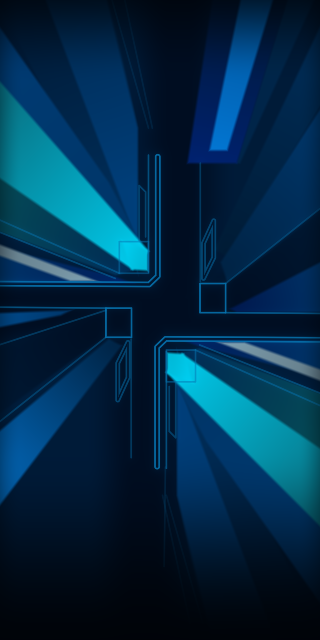
Reproduce this background procedurally as a WebGL 2 fragment shader.

```glsl
#version 300 es
precision highp float;
// Beams of light rush past four corner blocks that leave a dark cross between them.
// Opposite corners share one half-turn fold; each is built from shaded convex
// quads, then outlined with glowing segments. Space: 100 x 200, y pointing down.
uniform vec2 u_resolution;
out vec4 outColor;

#define INK vec3(0.0, 0.052, 0.13)
#define DEEP vec3(0.0, 0.095, 0.2)
#define NAVY vec3(0.0, 0.21, 0.41)
#define ROYAL vec3(0.0, 0.13, 0.43)
#define BLUE vec3(0.0, 0.31, 0.58)
#define AZURE vec3(0.01, 0.46, 0.82)
#define TEAL vec3(0.03, 0.45, 0.52)
#define CYAN vec3(0.0, 0.79, 0.92)
#define PALE vec3(0.48, 0.6, 0.66)
#define LINE vec3(0.02, 0.42, 0.64)
#define LINE_WIDTH 0.27
#define BEAM_SOFT 0.6

// Signed distance to the infinite line through a and b
float side(vec2 p, vec2 a, vec2 b) {
  vec2 e = normalize(b - a);
  return e.x * (p.y - a.y) - e.y * (p.x - a.x);
}

float segment(vec2 p, vec2 a, vec2 b) {
  vec2 e = b - a;
  return length(p - a - e * clamp(dot(p - a, e) / dot(e, e), 0.0, 1.0));
}

float path(vec2 p, vec2 a, vec2 b, vec2 c, vec2 d) {
  return min(min(segment(p, a, b), segment(p, b, c)), segment(p, c, d));
}

float frame(vec2 p, vec2 lo, vec2 hi) {
  vec2 d = abs(p - 0.5 * (lo + hi)) - 0.5 * (hi - lo);
  return abs(length(max(d, 0.0)) + min(max(d.x, d.y), 0.0));
}

// Convex quad shaded from its outer edge ab to its inner edge cd
void beam(inout vec3 col, vec2 p, vec2 a, vec2 b, vec2 c, vec2 d, vec3 outer, vec3 inner) {
  float turn = sign(side(c, a, b));
  float inside = min(min(turn * side(p, a, b), turn * side(p, b, c)),
                     min(turn * side(p, c, d), turn * side(p, d, a)));
  vec2 start = 0.5 * (a + b), axis = 0.5 * (c + d) - start;
  float t = clamp(dot(p - start, axis) / dot(axis, axis), 0.0, 1.0);
  col = mix(col, mix(outer, inner, t), smoothstep(-BEAM_SOFT, BEAM_SOFT, inside));
}

// Antialiased line with a faint halo
void stroke(inout vec3 col, float d, float strength) {
  float aa = 50.0 / u_resolution.x;
  float core = 1.0 - smoothstep(LINE_WIDTH - aa, LINE_WIDTH + aa, d);
  col = mix(col, LINE, core * strength);
  col += LINE * 0.1 * strength * exp(-d);
}

// Upper left and lower right: cyan beam inside a bracket; drop narrows its far end
void cyanCorner(inout vec3 col, vec2 q, float drop) {
  beam(col, q, vec2(-4, -6), vec2(33, -6), vec2(43, 40), vec2(43, 85), DEEP, NAVY * 0.85);
  beam(col, q, vec2(12, -6), vec2(32, -6), vec2(43, 40), vec2(43, 76), NAVY * 0.75, NAVY * 1.15);
  beam(col, q, vec2(-4, 30), vec2(-4, 3), vec2(34, 57), vec2(44, 76), NAVY * 1.1, NAVY);
  beam(col, q, vec2(-4, 52), vec2(-4, 71), vec2(36, 86), vec2(42, 84.5), TEAL * 0.65, NAVY * 0.8);
  beam(col, q, vec2(-4, 21.0 + drop), vec2(-4, 53), vec2(41.5, 84.3), vec2(46.5, 78.5), TEAL, CYAN);
  beam(col, q, vec2(38, 75), vec2(41, 84.2), vec2(46.2, 84.6), vec2(46.2, 78.2), CYAN, CYAN * 0.9);
  beam(col, q, vec2(-4, 72), vec2(-4, 88.5), vec2(44, 88.5), vec2(36, 86.5), NAVY, ROYAL * 0.8);
  beam(col, q, vec2(-4, 75), vec2(-4, 78.5), vec2(22, 87.8), vec2(30, 87.8), PALE * 0.8, PALE);
  float bracket = path(q, vec2(49.3, 49), vec2(49.3, 86.3), vec2(46.6, 88.9), vec2(-4, 88.6));
  stroke(col, abs(bracket - 0.65), 0.85);
  stroke(col, frame(q, vec2(37.3, 75.5), vec2(46.4, 85.4)), 0.5);
  stroke(col, path(q, vec2(43.5, 75), vec2(43.5, 58), vec2(45.5, 60), vec2(45.5, 74)), 0.45);
  stroke(col, segment(q, vec2(46.4, 48.5), vec2(46.4, 85)), 0.6);
  stroke(col, segment(q, vec2(-4, 67), vec2(37.3, 85.4)), 0.5);
  stroke(col, segment(q, vec2(-4, 71), vec2(36, 87)), 0.5);
  stroke(col, segment(q, vec2(35, 0), vec2(46.4, 40)), 0.15);
  stroke(col, segment(q, vec2(39, 0), vec2(47.6, 40)), 0.15);
}

void upperRight(inout vec3 col, vec2 p) {
  beam(col, p, vec2(104, 0), vec2(104, 27), vec2(71, 80), vec2(67, 78), NAVY * 0.85, NAVY * 0.5);
  beam(col, p, vec2(91, -4), vec2(100, -4), vec2(75, 51), vec2(74, 51), NAVY * 0.7, NAVY * 0.7);
  beam(col, p, vec2(67, -4), vec2(91, -4), vec2(74, 51), vec2(58.6, 51), DEEP, ROYAL);
  beam(col, p, vec2(76, -4), vec2(86.5, -4), vec2(71, 47), vec2(65.5, 47), BLUE, AZURE);
  beam(col, p, vec2(104, 28), vec2(104, 62), vec2(71, 88), vec2(69, 82), NAVY, NAVY * 0.65);
  beam(col, p, vec2(104, 63), vec2(104, 80), vec2(71, 97.5), vec2(71, 89), DEEP, INK);
  beam(col, p, vec2(104, 80), vec2(104, 97.6), vec2(74, 97.6), vec2(72, 96.5), NAVY, ROYAL * 0.7);
}

void lowerLeft(inout vec3 col, vec2 p) {
  beam(col, p, vec2(-4, 110), vec2(-4, 132), vec2(33, 105), vec2(33, 97.5), DEEP, INK);
  beam(col, p, vec2(-4, 98), vec2(-4, 103), vec2(19, 98.5), vec2(22, 97), BLUE, NAVY);
  beam(col, p, vec2(-4, 138), vec2(-4, 163), vec2(38, 108), vec2(34, 106), AZURE * 0.9, NAVY * 0.65);
  stroke(col, segment(p, vec2(-4, 109), vec2(33, 97)), 0.4);
}

// Outlines shared by the two blue corners
void blueOutlines(inout vec3 col, vec2 r) {
  stroke(col, frame(r, vec2(62.5, 88.6), vec2(70.5, 97.7)), 0.85);
  stroke(col, segment(r, vec2(70.5, 97.7), vec2(104, 98)), 0.65);
  stroke(col, segment(r, vec2(70.5, 88.6), vec2(104, 62)), 0.4);
  stroke(col, segment(r, vec2(62.6, 88), vec2(62.6, 51)), 0.4);
  float flap = path(r, vec2(63.6, 87), vec2(63.6, 76), vec2(66.8, 69), vec2(66.8, 80.5));
  flap = min(flap, segment(r, vec2(66.8, 80.5), vec2(63.6, 87)));
  stroke(col, abs(flap - 0.5), 0.5);
}

void main() {
  vec2 p = gl_FragCoord.xy / u_resolution * vec2(100, 200);
  p.y = 200.0 - p.y;
  bool upper = p.y < (p.x < 49.2 ? 93.3 : 101.5);

  // Dark cross-shaped channel between the blocks
  float channel = mix(56.0, 45.0, smoothstep(88.0, 106.0, p.y));
  float away = min(abs(p.x - channel), abs(p.y - 97.0));
  vec3 col = mix(INK, DEEP * 1.1, smoothstep(3.0, 18.0, away));

  if (upper ? p.x < 54.0 : p.x > 44.4) {
    cyanCorner(col, upper ? p : vec2(98.4, 194.8) - p, upper ? 0.0 : 7.0);
  } else {
    if (upper) upperRight(col, p); else lowerLeft(col, p);
    blueOutlines(col, upper ? p : vec2(103.6, 194) - p);
  }
  stroke(col, segment(p, vec2(51.7, 146), vec2(51.3, 177)), 0.2);

  // Fade towards the borders, longest at the bottom
  float light = smoothstep(-14.0, 26.0, p.y) * smoothstep(-3.0, 60.0, 200.0 - p.y);
  light *= smoothstep(-12.0, 7.0, min(p.x, 100.0 - p.x));
  outColor = vec4(mix(INK * 0.25, col, light), 1.0);
}
```
